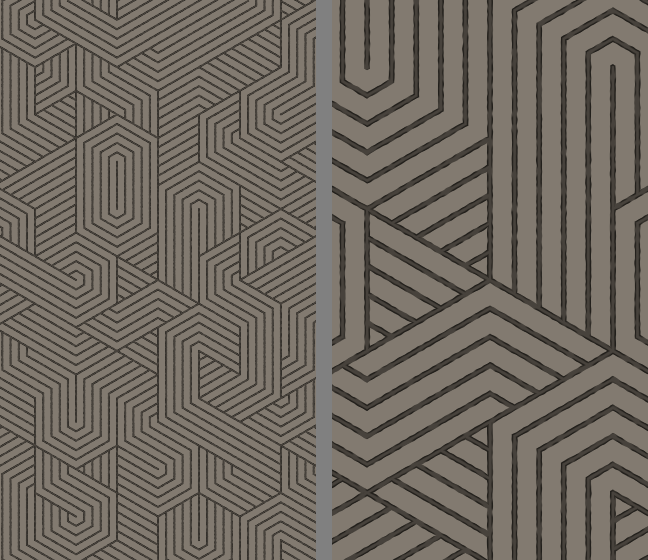
Left, the full canvas; right, a detail of the centre.
Give the GLSL for this pattern, as a Shadertoy shader.

```glsl
// Striped triangles on an isometric grid, forming folded bands with worn dark grooves.

float hash(vec2 p) {
    vec3 q = fract(p.xyx * vec3(0.1031, 0.1030, 0.0973) + 0.37);
    q += dot(q, q.yzx + 33.33);
    return fract((q.x + q.y) * q.z);
}

vec2 gradient(vec2 cell) {
    float angle = 6.2832 * hash(cell);
    return vec2(cos(angle), sin(angle));
}

float gradientNoise(vec2 p) {
    vec2 i = floor(p), f = p - i;
    vec2 w = f * f * f * (f * (f * 6.0 - 15.0) + 10.0);
    vec2 e = vec2(0.0, 1.0);
    return mix(
        mix(dot(gradient(i), f), dot(gradient(i + e.yx), f - e.yx), w.x),
        mix(dot(gradient(i + e.xy), f - e.xy), dot(gradient(i + e.yy), f - e.yy), w.x), w.y);
}

// Each grid edge has a random rank, keyed by its midpoint.
float edgeRank(vec3 midpoint) {
    return hash(midpoint.xy * 2.0 + 71.0);
}

// Distance to the nearest groove; one column of triangles is one unit wide.
float grooveDistance(vec2 p) {
    // Three coordinates across the three families of grid lines
    vec3 u = vec3(p.x, -0.5 * p.x + 0.866025 * p.y, -0.5 * p.x - 0.866025 * p.y);
    vec3 cell = floor(u);
    float side = cell.x + cell.y + cell.z < -1.5 ? 1.0 : 0.0;
    vec3 toEdge = abs(u - cell - side);

    vec3 midpoint[3];
    for (int i = 0; i < 3; i++) {
        midpoint[i] = cell + 0.5;
        midpoint[i][i] = cell[i] + side;
    }

    float d = 1.0;
    for (int i = 0; i < 3; i++) {
        vec3 m = midpoint[i], a = midpoint[(i + 1) % 3], b = midpoint[(i + 2) % 3];
        float rank = edgeRank(m);
        // Stripes run parallel to the highest ranked edge
        if (rank > max(edgeRank(a), edgeRank(b)))
            d = min(d, abs(fract(toEdge[i] * 5.0 + 0.5) - 0.5) / 5.0);
        // The neighbour, mirrored through the edge midpoint, may border here
        if (rank > max(edgeRank(2.0 * m - a), edgeRank(2.0 * m - b)))
            d = min(d, toEdge[i]);
    }
    return d;
}

void mainImage(out vec4 fragColor, in vec2 fragCoord) {
    float pixel = 7.714 / iResolution.x;
    vec2 p = (fragCoord - 0.5 * iResolution.xy) * pixel;

    // Ragged groove with a broken dark rim
    float d = grooveDistance(p);
    float wear = gradientNoise(p * 13.0);
    float halfWidth = 0.023 + 0.006 * gradientNoise(p * 21.0 + 40.0);
    float groove = 1.0 - smoothstep(-0.6 * pixel, 0.6 * pixel, d - halfWidth);
    float rim = smoothstep(0.2, 0.8, d / halfWidth) * smoothstep(-0.4, 0.15, wear);

    vec3 panelColor = vec3(0.51, 0.48, 0.44);
    vec3 grooveColor = mix(vec3(0.28, 0.26, 0.235), vec3(0.13, 0.12, 0.105), rim);
    fragColor = vec4(mix(panelColor, grooveColor, groove), 1.0);
}
```
